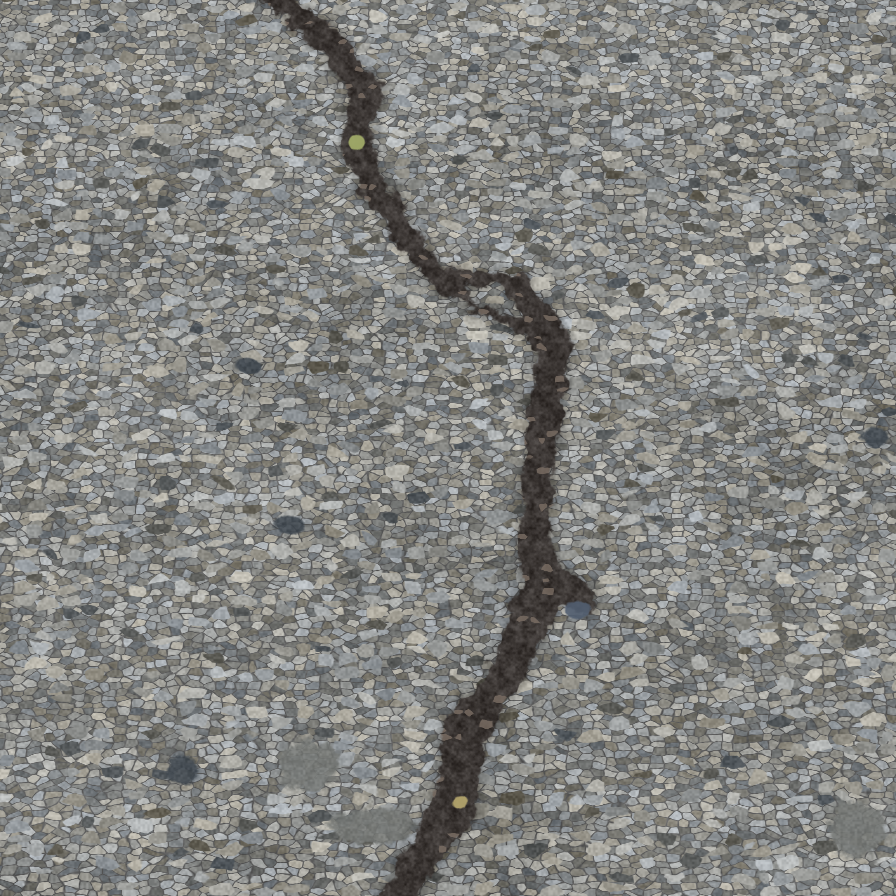
A three.js fragment shader for this texture:

```glsl
varying vec2 vUv;

float hash(vec2 p) {
  vec3 q = fract(p.xyx * vec3(0.1031, 0.1030, 0.0973));
  q += dot(q, q.yzx + 33.33);
  return fract((q.x + q.y) * q.z);
}

float noise(vec2 p) {
  vec2 i = floor(p), f = fract(p);
  f = f * f * (3.0 - 2.0 * f);
  float low = mix(hash(i), hash(i + vec2(1.0, 0.0)), f.x);
  float high = mix(hash(i + vec2(0.0, 1.0)), hash(i + 1.0), f.x);
  return mix(low, high, f.y);
}

float fbm(vec2 p) {
  float sum = 0.0, amp = 0.53;
  for (int i = 0; i < 4; i++) {
    sum += amp * noise(p);
    p = p * 2.03 + 17.3;
    amp *= 0.5;
  }
  return sum;
}

// Nearest cell: gap to its neighbour in x, cell id in yz
vec3 cells(vec2 p) {
  vec2 base = floor(p), id = base;
  float near = 9.0, next = 9.0;
  for (int j = -1; j <= 1; j++) {
    for (int i = -1; i <= 1; i++) {
      vec2 cell = base + vec2(float(i), float(j));
      vec2 jitter = vec2(hash(cell), hash(cell + 71.7));
      float d = length(cell + 0.1 + 0.8 * jitter - p);
      if (d < near) { next = near; near = d; id = cell; }
      else next = min(next, d);
    }
  }
  return vec3(next - near, id);
}

// Grey stone with a slight warm or blue tint
vec3 stoneColor(vec2 id, float tone) {
  return tone + mix(vec3(-0.025, 0.0, 0.022), vec3(0.028, 0.012, -0.035), hash(id + 9.1));
}

// Signed distance to a tapered stroke: ends in xy, half width in z
float stroke(vec2 p, vec3 a, vec3 b) {
  vec2 ab = b.xy - a.xy;
  float t = clamp(dot(p - a.xy, ab) / dot(ab, ab), 0.0, 1.0);
  return length(p - a.xy - ab * t) - mix(a.z, b.z, t);
}

float chain(vec2 p, vec3 a, vec3 b, vec3 c, vec3 d) {
  return min(stroke(p, a, b), min(stroke(p, b, c), stroke(p, c, d)));
}

float crackShape(vec2 p) {
  vec3 bend = vec3(0.397, 0.842, 0.013), fork = vec3(0.490, 0.690, 0.011);
  vec3 join = vec3(0.602, 0.642, 0.016), waist = vec3(0.594, 0.401, 0.016);
  vec3 foot = vec3(0.520, 0.180, 0.024);
  float d = chain(p, vec3(0.30, 1.01, 0.010), vec3(0.371, 0.948, 0.015), vec3(0.41, 0.895, 0.017), bend);
  d = min(d, chain(p, bend, vec3(0.423, 0.779, 0.015), vec3(0.456, 0.733, 0.012), fork));
  // Two branches around an island
  d = min(d, chain(p, fork, vec3(0.534, 0.655, 0.008), vec3(0.585, 0.638, 0.007), join));
  d = min(d, chain(p, fork, vec3(0.555, 0.690, 0.004), vec3(0.575, 0.683, 0.011), join));
  // Lower run with a side spur
  d = min(d, chain(p, join, vec3(0.617, 0.609, 0.019), vec3(0.608, 0.544, 0.019), waist));
  d = min(d, chain(p, waist, vec3(0.605, 0.340, 0.024), vec3(0.562, 0.245, 0.019), foot));
  d = min(d, stroke(p, vec3(0.61, 0.345, 0.02), vec3(0.65, 0.332, 0.016)));
  return min(d, chain(p, foot, vec3(0.505, 0.10, 0.024), vec3(0.48, 0.06, 0.02), vec3(0.44, -0.01, 0.018)));
}

// Ragged oval over a base colour: centre in xy, radii in zw
vec3 pebble(vec3 base, vec2 p, vec4 oval, vec3 tint) {
  float d = length((p - oval.xy) / oval.zw) + 0.6 * (fbm(p * 90.0) - 0.5);
  return mix(base, tint, 0.9 - 0.9 * smoothstep(0.8, 1.08, d));
}

void main() {
  vec2 p = vUv;
  float grain = noise(p * 380.0) - 0.5;
  vec2 ground = vec2((p.x - 0.5) * (1.0 + 0.25 * p.y), p.y + 0.15 * p.y * p.y);
  ground += 0.008 * (vec2(fbm(p * 45.0), fbm(p * 45.0 + 31.0)) - 0.5);

  // Fine aggregate, then larger scattered stones
  vec3 fine = cells(ground * vec2(72.0, 125.0) + 200.0);
  vec3 color = stoneColor(fine.yz, 0.40 + 0.32 * hash(fine.yz + 3.7));
  color = mix(vec3(0.36), color, smoothstep(0.0, 0.22, fine.x));
  vec3 large = cells(ground * vec2(38.0, 68.0) + 300.0);
  float pick = hash(large.yz + 5.3);
  float tone = pick > 0.95 ? 0.34 : 0.52 + 0.22 * hash(large.yz + 8.9);
  color = mix(color, stoneColor(large.yz, tone), step(0.66, pick) * smoothstep(0.14, 0.3, large.x));
  color += 0.11 * (fbm(p * vec2(7.0, 11.0)) - 0.5) + 0.12 * grain;

  // Worn patches and dark stones
  vec3 worn = vec3(0.46, 0.47, 0.46) + 0.08 * grain, slate = worn - vec3(0.21, 0.19, 0.15);
  color = pebble(color, p, vec4(0.343, 0.145, 0.036, 0.032), worn);
  color = pebble(color, p, vec4(0.417, 0.078, 0.048, 0.020), worn);
  color = pebble(color, p, vec4(0.957, 0.075, 0.034, 0.034), worn);
  color = pebble(color, p, vec4(0.323, 0.414, 0.018, 0.011), slate);
  color = pebble(color, p, vec4(0.977, 0.512, 0.017, 0.012), slate);
  color = pebble(color, p, vec4(0.277, 0.591, 0.016, 0.009), slate);
  color = pebble(color, p, vec4(0.204, 0.140, 0.019, 0.016), slate);

  // Crack filled with soil and grit
  float d = crackShape(p) + 0.022 * (fbm(p * 65.0) - 0.5);
  float grit = step(0.91, hash(fine.yz + 44.0)) * smoothstep(0.08, 0.3, fine.x);
  vec3 soil = vec3(0.235, 0.215, 0.205) + 0.2 * (fbm(p * 150.0) - 0.5) + 0.09 * grain;
  soil = mix(soil, vec3(0.48, 0.43, 0.39), 0.8 * grit);
  color *= 0.82 + 0.18 * smoothstep(0.0, 0.012, d);
  color = mix(soil, color, smoothstep(-0.002, 0.002, d));
  color = pebble(color, p, vec4(0.398, 0.841, 0.009, 0.009), vec3(0.65, 0.69, 0.42));
  color = pebble(color, p, vec4(0.513, 0.104, 0.009, 0.008), vec3(0.72, 0.66, 0.43));
  color = pebble(color, p, vec4(0.645, 0.320, 0.014, 0.010), vec3(0.32, 0.37, 0.44));
  gl_FragColor = vec4(clamp(color, 0.0, 1.0), 1.0);
}
```
